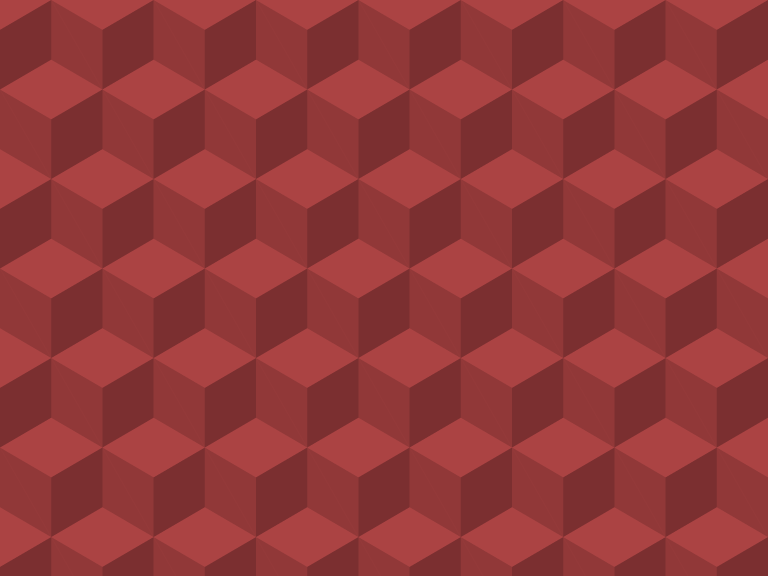
This pattern is drawn by a Shadertoy shader. Its source:

```glsl
// Tumbling blocks: interlocking rows of red isometric cubes with three flat-shaded faces.
#define COLUMNS 7.5                      // cubes across the canvas
#define ROWS 6.435                       // cube rows down the canvas
#define TOP_COLOR vec3(0.67, 0.263, 0.263)
#define LEFT_COLOR vec3(0.568, 0.22, 0.22)
#define RIGHT_COLOR vec3(0.482, 0.184, 0.188)
#define SEAM_WIDTH 0.011                 // half width, in half-cube units
#define SEAM_STRENGTH 0.12
#define SAMPLES 4                        // smoothing samples per axis

// Colour at a canvas position in 0..1, origin at the lower left.
vec3 cubeColor(vec2 uv) {
    // Split into half-cube columns; heights are in thirds of a row, downward.
    float x = uv.x * COLUMNS * 2.0;
    float f = fract(x);
    float shift = 3.0 * mod(floor(x), 2.0);
    float y = (1.0 - uv.y) * ROWS * 3.0 - 3.0 - shift;

    // Each column cycles through top, left, top and right faces.
    float t = mod(y + f, 6.0) - f;
    if (t < f) return TOP_COLOR;
    if (t < 2.0 + f) {
        // Faint diagonal seam across the left face.
        float seam = 1.0 - step(SEAM_WIDTH, abs(t / 3.0 - f));
        return mix(LEFT_COLOR, TOP_COLOR, SEAM_STRENGTH * seam);
    }
    if (t < 4.0 - f) return TOP_COLOR;
    return RIGHT_COLOR;
}

void mainImage(out vec4 fragColor, in vec2 fragCoord) {
    // Average a grid of samples over the pixel to smooth every edge.
    vec3 sum = vec3(0.0);
    for (int j = 0; j < SAMPLES; j++) {
        for (int i = 0; i < SAMPLES; i++) {
            vec2 offset = (vec2(i, j) + 0.5) / float(SAMPLES) - 0.5;
            sum += cubeColor((fragCoord + offset) / iResolution.xy);
        }
    }
    fragColor = vec4(sum / float(SAMPLES * SAMPLES), 1.0);
}
```
